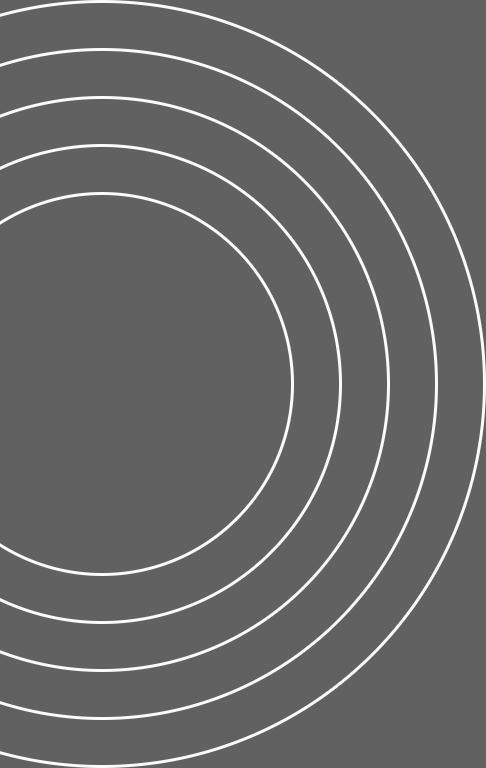
Reproduce this background procedurally as a Shadertoy shader.

```glsl
const vec3 GREY = vec3(0.38);
const vec3 OFF_WHITE = vec3(0.98);

const int RING_COUNT = 5;

// Lengths are fractions of the canvas height
const vec2 RING_CENTER = vec2(0.1328, 0.5);
const float INNER_RADIUS = 0.24805;
const float RING_SPACING = 0.0625;
const float LINE_WIDTH = 0.0039;

// Distance to the outline of a circle
float circleOutline(vec2 p, vec2 center, float radius) {
    return abs(length(p - center) - radius);
}

// Antialiased coverage of a line, given the distance to its middle
float lineCoverage(float dist, float width, float pixel) {
    return clamp((0.5 * width - dist) / pixel + 0.5, 0.0, 1.0);
}

// Evenly spaced concentric rings
float concentricRings(vec2 p, vec2 center, float firstRadius, float spacing,
                      float width, float pixel) {
    float coverage = 0.0;
    for (int i = 0; i < RING_COUNT; i++) {
        float radius = firstRadius + float(i) * spacing;
        float dist = circleOutline(p, center, radius);
        coverage = max(coverage, lineCoverage(dist, width, pixel));
    }
    return coverage;
}

void mainImage(out vec4 fragColor, in vec2 fragCoord) {
    float pixel = 1.0 / iResolution.y;
    vec2 p = fragCoord * pixel;

    float rings = concentricRings(p, RING_CENTER, INNER_RADIUS, RING_SPACING,
                                  LINE_WIDTH, pixel);
    fragColor = vec4(mix(GREY, OFF_WHITE, rings), 1.0);
}
```
